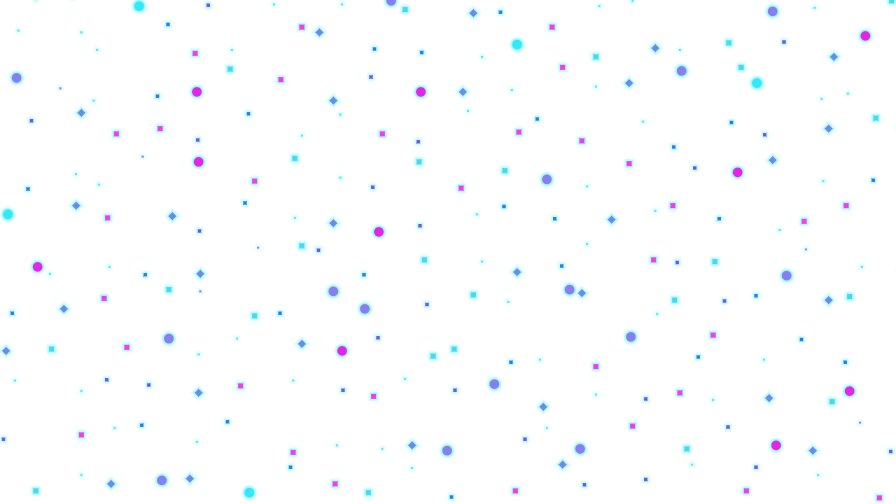
Reproduce this pattern procedurally as a Shadertoy shader.

```glsl
const vec3 CYAN = vec3(0.20, 0.91, 0.97);
const vec3 VIOLET = vec3(0.54, 0.49, 0.94);
const vec3 MAGENTA = vec3(0.90, 0.14, 0.91);
const vec3 BLUE = vec3(0.18, 0.48, 0.93);
const vec3 HALO = vec3(0.30, 0.95, 1.0);

vec3 hash32(vec2 p) {
    vec3 q = fract(vec3(p.xyx) * vec3(0.1031, 0.1030, 0.0973));
    q += dot(q, q.yxz + 33.33);
    return fract((q.xxy + q.yzz) * q.zyx);
}

float discDist(vec2 p, float r) { return length(p) - r; }
float diamondDist(vec2 p, float r) { return (abs(p.x) + abs(p.y) - r) * 0.707; }
float squareDist(vec2 p, float r) {
    vec2 q = abs(p) - r;
    return length(max(q, 0.0)) + min(max(q.x, q.y), 0.0);
}

// Shuffles the eight kinds of dot inside each block of 4 by 2 cells
float dotRank(vec2 cell) {
    float row = floor(cell.y / 2.0);
    float x = cell.x + 2.0 * mod(row, 2.0);
    vec3 h = hash32(vec2(floor(x / 4.0), row) + 71.0);
    float index = mod(x, 4.0) + 4.0 * mod(cell.y, 2.0);
    return mod(index * (1.0 + 2.0 * floor(h.x * 4.0)) + floor(h.y * 8.0), 8.0);
}

// Signed distance to the dot of one cell, with its colour and glow strength
float dotShape(vec2 p, float rank, float pick, out vec3 colour, out float glow) {
    if (rank < 0.5) {
        colour = pick < 0.24 ? CYAN : pick < 0.54 ? MAGENTA : VIOLET;
        glow = 0.6;
        return discDist(p, 0.0095);
    }
    if (rank < 2.5) {
        colour = pick < 0.52 ? vec3(0.28, 0.85, 0.93) : vec3(0.94, 0.24, 0.94);
        glow = 0.45;
        return squareDist(p, 0.0050);
    }
    if (rank < 3.5) {
        colour = vec3(0.42, 0.54, 0.92);
        glow = 0.45;
        return diamondDist(p, 0.0080);
    }
    if (rank < 5.5) {
        colour = pick < 0.5 ? BLUE : vec3(0.46, 0.32, 0.90);
        glow = 0.35;
        return squareDist(p, 0.0034);
    }
    colour = pick < 0.88 ? vec3(0.30, 0.90, 0.98) : VIOLET;
    glow = 0.2;
    return squareDist(p, 0.0019);
}

void mainImage(out vec4 fragColor, in vec2 fragCoord) {
    vec2 uv = fragCoord / iResolution.y;
    float pixel = 1.0 / iResolution.y;
    float density = 11.4;
    vec2 home = floor(uv * density);

    float halo = 0.0, ink = 0.0;
    vec3 inkColour = vec3(1.0);

    // Jittered dots of the cell and its neighbours
    for (int j = -1; j <= 1; j++) {
        for (int i = -1; i <= 1; i++) {
            vec2 cell = home + vec2(i, j);
            vec3 h = hash32(cell + 19.0);
            float rank = dotRank(cell);
            vec2 centre = (cell + 0.5 + (h.xy - 0.5) * 0.8) / density;

            // Centres sit on a fine lattice, which keeps the squares crisp
            float shift = rank > 3.5 && rank < 5.5 ? 0.0 : 0.5;
            centre = (floor(centre * 288.0) + shift) / 288.0;

            vec3 colour;
            float glow;
            float d = dotShape(uv - centre, rank, h.z, colour, glow);
            float falloff = max(d, 0.0) / 0.0043;
            halo = max(halo, glow * exp(-falloff * falloff));

            float cover = clamp(0.5 - d / pixel, 0.0, 1.0);
            if (cover > ink) {
                ink = cover;
                inkColour = colour;
            }
        }
    }

    vec3 paper = mix(vec3(1.0), HALO, halo);
    fragColor = vec4(mix(paper, inkColour, ink), 1.0);
}
```
